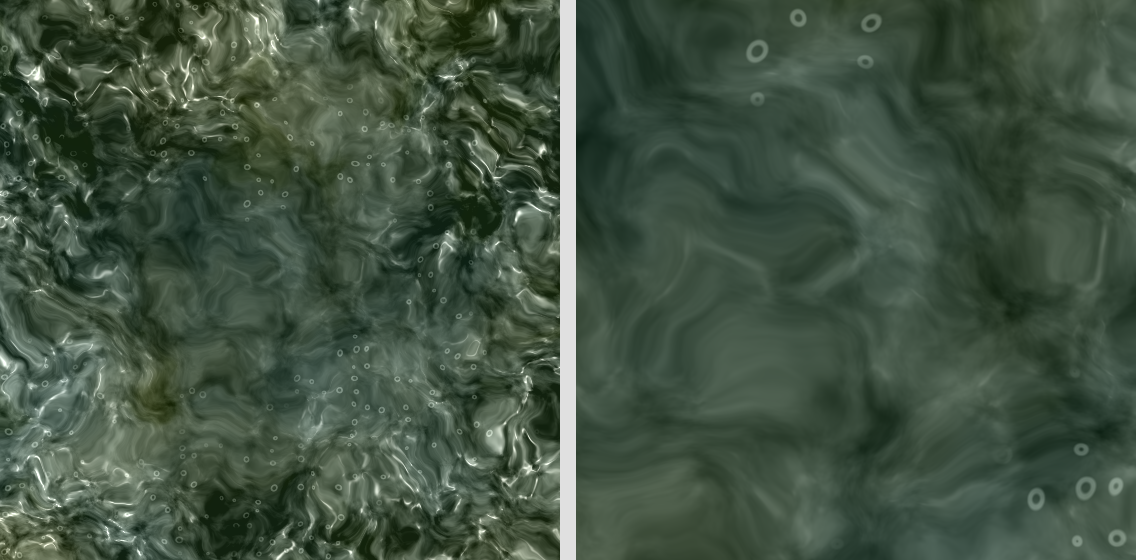
Left: the whole. Right: its middle third, enlarged.
Write a WebGL 1 fragment shader that draws this texture.

```glsl
precision highp float;
uniform vec2 u_resolution;

#define BASE_TONE 0.283
#define BROAD_CONTRAST 0.36
#define MEDIUM_CONTRAST 0.34
#define CALM_CONTRAST 0.22
#define ROUGH_CONTRAST 0.62
#define GLINT_STRENGTH 0.62
#define GLINT_SCALE 38.0
#define BUBBLE_CELLS 42.0
#define WATER_TINT vec3(-0.03, 0.03, -0.05)

float hash(vec2 p) {
  vec3 q = fract(vec3(p.xyx) * 0.1031);
  q += dot(q, q.yzx + 33.33);
  return fract((q.x + q.y) * q.z);
}

float noise(vec2 p) {
  vec2 cell = floor(p);
  vec2 f = fract(p);
  f = f * f * (3.0 - 2.0 * f);
  float low = mix(hash(cell), hash(cell + vec2(1.0, 0.0)), f.x);
  float high = mix(hash(cell + vec2(0.0, 1.0)), hash(cell + 1.0), f.x);
  return mix(low, high, f.y);
}

// Four octaves, each turned to hide the lattice
float fbm(vec2 p) {
  float sum = 0.0;
  float gain = 0.533;
  for (int i = 0; i < 4; i++) {
    sum += gain * noise(p);
    p = mat2(1.6, 1.2, -1.2, 1.6) * p + 17.3;
    gain *= 0.5;
  }
  return sum;
}

// Thin curling crests along the mid level of the noise
float crest(vec2 p) {
  float ridge = 1.0 - abs(2.0 * noise(p) - 1.0);
  return smoothstep(0.66, 1.0, ridge);
}

// Small bright rims with a darker middle, one per chosen cell
float bubbles(vec2 p) {
  vec2 cell = floor(p);
  vec2 centre = 0.3 + 0.4 * vec2(hash(cell + 5.1), hash(cell + 91.7));
  float radius = mix(0.08, 0.2, hash(cell + 43.0));
  float d = length(fract(p) - centre);
  float rim = 1.0 - smoothstep(0.02, 0.1, abs(d - radius));
  return rim * step(0.72, hash(cell + 12.9));
}

void main() {
  vec2 uv = gl_FragCoord.xy / u_resolution;

  // Flowing distortion of the surface
  vec2 warp = vec2(fbm(uv * 6.0 + 3.0), fbm(uv * 6.0 + 41.0)) - 0.5;
  vec2 ripple = vec2(noise(uv * 26.0 + 7.0), noise(uv * 26.0 + 63.0)) - 0.5;
  vec2 flow = uv + 0.16 * warp + 0.018 * ripple;
  vec2 along = mat2(0.8, 0.75, -0.6, 1.0) * flow;

  // Still water in the middle, choppy water toward the borders
  vec2 offset = abs(uv - 0.5);
  float reach = mix(length(offset), max(offset.x, offset.y), 0.5);
  float patches = fbm(uv * 5.0 + 29.0) - 0.5;
  float rough = smoothstep(0.2, 0.5, reach + 0.45 * patches);

  // Layers of tone
  float broad = fbm(uv * 4.0 + warp * 1.2 + 11.0) - 0.5;
  float medium = fbm(along * 15.0 + 23.0) - 0.5;
  float fine = fbm(along * 52.0 + 57.0) - 0.5;
  float tone = BASE_TONE + BROAD_CONTRAST * broad + MEDIUM_CONTRAST * medium;
  tone += mix(CALM_CONTRAST, ROUGH_CONTRAST, rough) * fine;

  // Dark weedy hollows
  float hollow = smoothstep(0.08, 0.22, fbm(flow * 7.0 + 77.0) - 0.5);
  tone -= 0.08 * hollow;

  // Sun glints gathered in clusters
  float cluster = smoothstep(-0.06, 0.18, medium + 0.5 * fine);
  float glint = crest(along * GLINT_SCALE) * (0.35 + 0.65 * crest(along * GLINT_SCALE * 1.9 + 31.0));
  glint *= cluster * mix(0.1, 1.0, rough) * (1.0 - 0.6 * hollow);
  tone += GLINT_STRENGTH * glint;

  // Scattered bubbles
  float foam = smoothstep(-0.02, 0.14, fbm(uv * 4.0 + 83.0) - 0.5);
  tone += 0.2 * foam * bubbles(uv * BUBBLE_CELLS + ripple * 0.4);

  // Olive to blue-grey drift in the green water
  float drift = fbm(uv * 3.5 + warp + 97.0) - 0.5;
  vec3 colour = max(tone, 0.1) + WATER_TINT;
  colour += drift * vec3(-0.07, 0.0, 0.12);
  colour += hollow * vec3(0.008, 0.008, -0.02);
  colour += glint * vec3(0.03, 0.0, 0.01);
  gl_FragColor = vec4(clamp(colour, 0.0, 1.0), 1.0);
}
```
